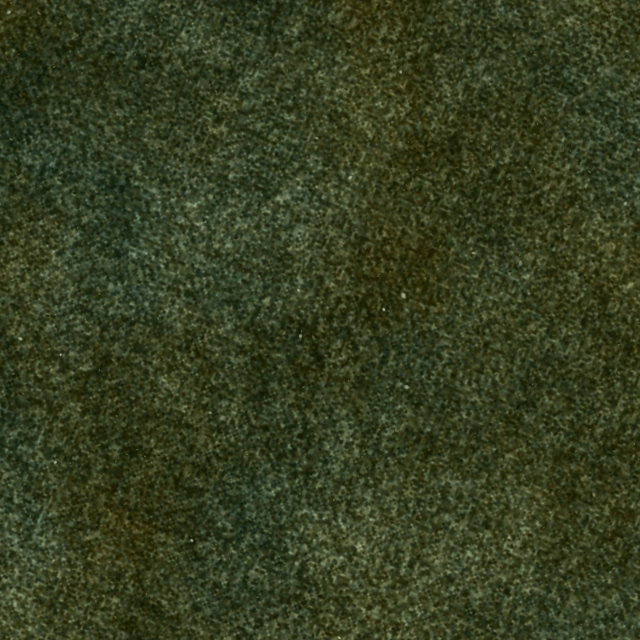
Write a Shadertoy shader that draws this texture.

```glsl
// Dark mossy ground: fine olive grain over broad, soft patches of shade.
// Rotated value noise gives the grain and patches; jittered cells scatter
// pale flecks, dark pits and a few soft elongated blots.

float hash(vec2 p) {
    return fract(sin(dot(p, vec2(127.1, 311.7))) * 43758.5453);
}

float valueNoise(vec2 p) {
    vec2 cell = floor(p), f = fract(p);
    f = f * f * (3.0 - 2.0 * f);
    float low = mix(hash(cell), hash(cell + vec2(1, 0)), f.x);
    float high = mix(hash(cell + vec2(0, 1)), hash(cell + vec2(1, 1)), f.x);
    return mix(low, high, f.y);
}

mat2 rotation(float angle) {
    float c = cos(angle), s = sin(angle);
    return mat2(c, s, -s, c);
}

float fbm(vec2 p) {
    float sum = 0.0, weight = 0.5;
    for (int i = 0; i < 5; i++) {
        sum += weight * valueNoise(p);
        p = rotation(0.65) * p * 2.03 + 17.3;
        weight *= 0.5;
    }
    return sum / 0.97;
}

// Randomly turned oval spots, one per chosen cell; radius is in cell units
float spots(vec2 p, float chance, float radius, float stretch, float seed) {
    float cover = 0.0;
    vec2 home = floor(p);
    for (int y = -1; y <= 1; y++)
    for (int x = -1; x <= 1; x++) {
        vec2 cell = home + vec2(x, y);
        vec2 key = cell + seed;
        if (hash(key) > chance) continue;
        vec2 center = cell + vec2(hash(key + 3.7), hash(key + 8.1));
        vec2 d = rotation(6.283 * hash(key + 5.3)) * (p - center);
        float size = radius * mix(0.6, 1.2, hash(key + 11.9));
        float dist = length(d * vec2(1.0 / stretch, stretch)) / size;
        cover = max(cover, (1.0 - smoothstep(0.25, 1.0, dist)) * mix(0.5, 1.0, hash(key + 14.2)));
    }
    return cover;
}

void mainImage(out vec4 fragColor, in vec2 fragCoord) {
    vec2 uv = fragCoord / iResolution.y;

    // Broad shade, a little lighter toward the bottom
    float shade = fbm(uv * 4.2 + vec2(3.1, 7.4)) - 0.5;
    float mottle = fbm(uv * 17.0 + 31.0) - 0.5;
    float tone = 0.85 * shade + 0.45 * mottle + 0.12 * (0.5 - uv.y);

    // Fine grain in three sizes
    float fine = valueNoise(rotation(0.4) * uv * 245.0 + 9.0) - 0.5;
    float medium = valueNoise(rotation(1.1) * uv * 165.0 + 43.0) - 0.5;
    float coarse = valueNoise(rotation(2.0) * uv * 80.0 + 71.0) - 0.5;
    float grain = 0.95 * fine + 0.7 * medium + 0.3 * coarse;
    float light = 0.235 * exp(tone + grain);

    // Olive base with teal and brown drifts, in patches and grain by grain
    vec3 color = vec3(0.93 * light - 0.015, light, 0.90 * light - 0.092);
    float drift = fbm(uv * 5.0 + 57.0) - 0.5;
    float grainHue = valueNoise(rotation(0.8) * uv * 130.0 + 23.0) - 0.5;
    float warmth = 0.12 * drift + 0.055 * grainHue;
    color += warmth * vec3(0.7, 0.0, -0.75);

    // Soft dark blots, then small dark pits
    float blots = spots(uv * 9.0, 0.10, 0.17, 1.35, 5.0);
    blots *= smoothstep(0.2, 0.7, valueNoise(uv * 90.0) + 0.3 * blots);
    float pits = spots(uv * 46.0, 0.13, 0.20, 1.25, 29.0);
    color = mix(color, vec3(0.06, 0.075, 0.02), 0.75 * max(blots, pits));

    // Yellowish flecks and rare near-white glints
    float flecks = spots(uv * 60.0, 0.18, 0.20, 1.25, 61.0);
    color = mix(color, vec3(0.50, 0.50, 0.32), 0.55 * flecks);
    float glints = spots(uv * 24.0, 0.035, 0.12, 1.15, 97.0);
    color = mix(color, vec3(0.70, 0.76, 0.66), 0.85 * glints);

    fragColor = vec4(clamp(color, 0.0, 1.0), 1.0);
}
```
